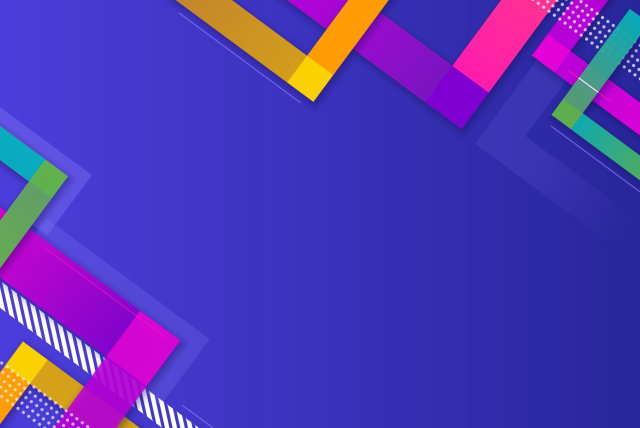
Write a Shadertoy shader that draws this background.

```glsl
const float GRID = 512.0;                 // layout units per canvas height
const vec2 SLOPE = vec2(0.804, 0.595);    // downhill direction shared by all bands

const vec3 WHITE   = vec3(1.0);
const vec3 LILAC   = vec3(0.52, 0.47, 0.98);
const vec3 NIGHT   = vec3(0.07, 0.04, 0.33);
const vec3 YELLOW  = vec3(0.98, 0.82, 0.01);
const vec3 ORANGE  = vec3(1.00, 0.61, 0.02);
const vec3 GOLD    = vec3(0.83, 0.63, 0.10);
const vec3 BRONZE  = vec3(0.76, 0.51, 0.18);
const vec3 VIOLET  = vec3(0.50, 0.00, 0.82);
const vec3 INDIGO  = vec3(0.45, 0.09, 0.75);
const vec3 PURPLE  = vec3(0.74, 0.00, 0.86);
const vec3 MAGENTA = vec3(0.93, 0.00, 0.86);
const vec3 PINK    = vec3(1.00, 0.09, 0.70);
const vec3 ROSE    = vec3(1.00, 0.22, 0.55);
const vec3 TEAL    = vec3(0.02, 0.70, 0.75);
const vec3 GREEN   = vec3(0.39, 0.72, 0.29);
const vec3 SAGE    = vec3(0.40, 0.63, 0.41);

float boxDistance(vec2 q, vec2 lo, vec2 hi) {
    vec2 d = abs(q - 0.5 * (lo + hi)) - 0.5 * (hi - lo);
    return length(max(d, 0.0)) + min(max(d.x, d.y), 0.0);
}

float cover(float d, float soft) {
    return 1.0 - smoothstep(-soft, soft, d);
}

// Two arms leaving a corner block, one along each axis
float elbowDistance(vec2 q, vec2 lo, vec2 hi, vec2 end) {
    float armU = boxDistance(q, vec2(min(lo.x, end.x), lo.y), vec2(max(hi.x, end.x), hi.y));
    float armV = boxDistance(q, vec2(lo.x, min(lo.y, end.y)), vec2(hi.x, max(hi.y, end.y)));
    return min(armU, armV);
}

vec3 ghost(vec3 col, vec2 q, vec2 lo, vec2 hi, vec2 end, float opacity, float soft) {
    return mix(col, LILAC, opacity * cover(elbowDistance(q, lo, hi, end), soft));
}

// Coloured elbow with a drop shadow; each arm blends from near to far colour
vec3 elbow(vec3 col, vec2 q, vec2 lo, vec2 hi, vec2 end, vec3 corner,
           vec3 nearU, vec3 farU, vec3 nearV, vec3 farV, float opacity, float soft) {
    float shadow = cover(elbowDistance(q - vec2(4.0, -2.0), lo, hi, end), 11.0);
    col = mix(col, NIGHT, 0.5 * shadow);
    vec2 mid = 0.5 * (lo + hi);
    vec2 t = clamp((q - mid) / (end - mid), 0.0, 1.0);
    float inU = cover(abs(q.y - mid.y) - 0.5 * (hi.y - lo.y), soft);
    vec3 paint = mix(mix(nearV, farV, t.y), mix(nearU, farU, t.x), inU);
    paint = mix(paint, corner, cover(boxDistance(q, lo, hi), soft));
    return mix(col, paint, opacity * cover(elbowDistance(q, lo, hi, end), soft));
}

vec3 thinLine(vec3 col, vec2 q, vec2 start, float len, vec3 tint, float opacity, float soft) {
    float d = boxDistance(q, start - vec2(0.0, 0.6), start + vec2(len, 0.6));
    return mix(col, tint, opacity * cover(d, soft));
}

vec3 dots(vec3 col, vec2 q, vec2 lo, vec2 hi, float pitch, float opacity, float soft) {
    vec2 cell = (fract((q - lo) / pitch) - 0.5) * pitch;
    float inside = step(boxDistance(q, lo, hi), 0.0);
    return mix(col, WHITE, opacity * inside * cover(length(cell) - 1.9, soft));
}

vec3 stripes(vec3 col, vec2 q, vec2 g, vec2 lo, vec2 hi, float pitch, float soft) {
    float d = abs(fract((g.x - 0.22 * g.y) / pitch) - 0.5) * pitch - 0.29 * pitch;
    return mix(col, WHITE, cover(max(d, boxDistance(q, lo, hi)), soft));
}

void mainImage(out vec4 fragColor, in vec2 fragCoord) {
    vec2 g = fragCoord * GRID / iResolution.y;
    g.y = GRID - g.y;
    vec2 q = vec2(dot(g, SLOPE), dot(g, vec2(SLOPE.y, -SLOPE.x)));
    float soft = 0.75 * GRID / iResolution.y;

    // Backdrop
    float across = fragCoord.x / iResolution.x;
    vec3 col = mix(vec3(0.30, 0.24, 0.86), vec3(0.155, 0.15, 0.61), across);

    // Translucent echoes
    float fade = 1.0 - smoothstep(600.0, 800.0, q.x);
    col = ghost(col, q, vec2(559, 200), vec2(602, 243), vec2(820, 330), 0.14 * fade, soft);
    col = ghost(col, q, vec2(178, -138), vec2(213, -103), vec2(50, -193), 0.38, soft);
    col = ghost(col, q, vec2(400, -215), vec2(443, -177), vec2(200, -275), 0.24, soft);

    // Top elbows
    col = elbow(col, q, vec2(482, 204.5), vec2(536, 258.5), vec2(250, 420),
                VIOLET, INDIGO, PURPLE, PINK, ROSE, 1.0, soft);
    col = elbow(col, q, vec2(335, 125), vec2(374, 165), vec2(150, 300),
                YELLOW, GOLD, BRONZE, ORANGE, ORANGE, 1.0, soft);
    col = thinLine(col, q, vec2(181, 115), 181.0, LILAC, 0.8, soft);

    // Right elbows
    col = elbow(col, q, vec2(551, 325), vec2(585, 357), vec2(760, 450),
                MAGENTA, PURPLE, MAGENTA, PURPLE, PURPLE, 0.95, soft);
    col = dots(col, q, vec2(500, 376), vec2(708, 416), 8.0, 0.72, soft);
    col = elbow(col, q, vec2(612, 282), vec2(641, 306), vec2(770, 440),
                GREEN, TEAL, GREEN, SAGE, TEAL, 0.93, soft);
    col = thinLine(col, q, vec2(596, 337), 64.0, PINK, 0.65, soft);
    col = thinLine(col, q, vec2(612, 337), 29.0, WHITE, 1.0, soft);
    col = thinLine(col, q, vec2(620, 271), 170.0, LILAC, 0.8, soft);

    // Lower left elbows, stripes and dots
    col = stripes(col, q, g, vec2(150, -296), vec2(500, -270), 9.2, soft);
    col = elbow(col, q, vec2(265, -348), vec2(302, -312), vec2(440, -415),
                YELLOW, GOLD, GOLD, ORANGE, ORANGE, 1.0, soft);
    col = elbow(col, q, vec2(356, -267), vec2(416, -199), vec2(140, -380),
                MAGENTA, VIOLET, MAGENTA, PURPLE, PURPLE, 0.87, soft);
    col = thinLine(col, q, vec2(220, -206.5), 180.0, PINK, 0.6, soft);
    col = dots(col, q, vec2(248, -384), vec2(400, -344), 8.0, 0.65, soft);
    col = elbow(col, q, vec2(157, -154), vec2(191, -121), vec2(60, -270),
                GREEN, TEAL, TEAL, SAGE, GREEN, 0.95, soft);
    col = thinLine(col, q, vec2(464, -260), 60.0, LILAC, 0.8, soft);

    fragColor = vec4(col, 1.0);
}
```
